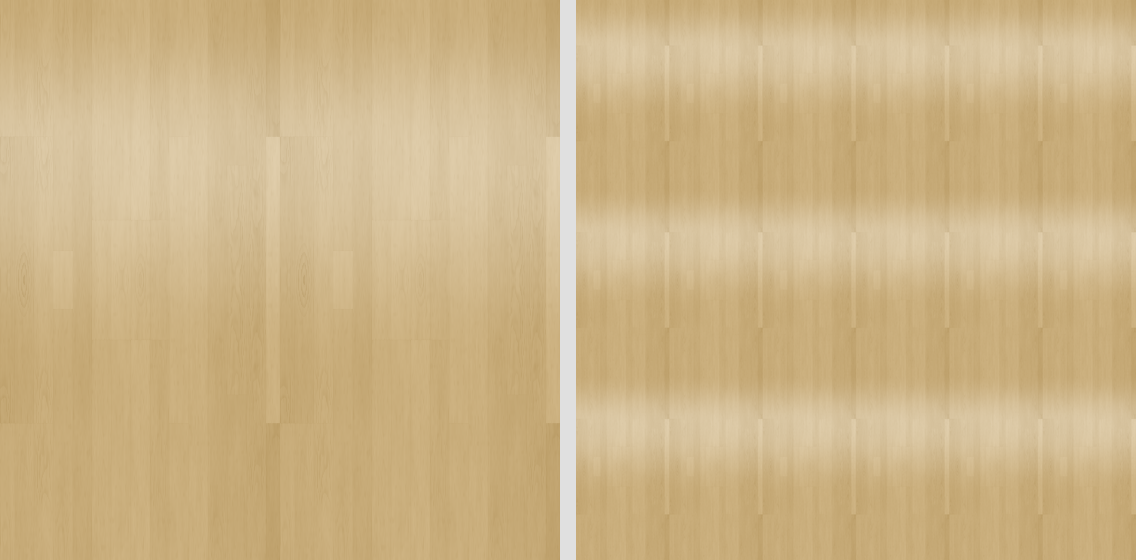
Left: one tile. Right: repeated 3 by 3.
Give the GLSL for this texture, as a three.js fragment shader.

```glsl
varying vec2 vUv;

float hash(vec2 p) {
  p = fract(p * vec2(0.1031, 0.1137));
  p += dot(p, p.yx + 33.33);
  return fract((p.x + p.y) * p.x * 97.0);
}

float noise(vec2 p) {
  vec2 i = floor(p), f = fract(p);
  f = f * f * (3.0 - 2.0 * f);
  return mix(mix(hash(i), hash(i + vec2(1.0, 0.0)), f.x),
             mix(hash(i + vec2(0.0, 1.0)), hash(i + 1.0), f.x), f.y);
}

// Height of the butt joint above and below the mirror line; 0.6 means none
float jointHeight(float id) {
  if (id < 1.5) return 0.256;
  if (id < 2.5) return 0.052;
  if (id < 3.5) return 0.6;
  if (id < 7.5) return 0.107;
  if (id < 8.5) return 0.256;
  if (id < 10.5) return 0.6;
  if (id < 11.5) return 0.205;
  return id < 12.5 ? 0.6 : 0.256;
}

// Tone of one board: broad drift across the panel plus its own shade
float boardTone(float id, float outer, float x) {
  float tone = 0.03 * (hash(vec2(id + 7.0, outer * 19.0 + 3.0)) - 0.5);
  tone -= 0.008 * cos(6.28318 * x);
  if (id > 12.5) tone = mix(0.012, -0.034, outer);
  if (abs(id - 2.0) < 0.5) tone = mix(0.018, -0.004, outer);
  if (abs(id - 5.0) < 0.5) tone = mix(0.016, 0.006, outer);
  if (abs(id - 3.0) < 0.5 || abs(id - 12.0) < 0.5) tone = -0.016;
  if (abs(id) < 0.5) tone = mix(-0.016, -0.008, outer);
  return tone;
}

// Thin dark growth lines along the contours of a field
float growthLines(float field) {
  float f = fract(field);
  return smoothstep(0.35, 0.88, f) * (1.0 - smoothstep(0.88, 1.0, f));
}

void main() {
  // Two panels across, each of 13 full boards and two narrow side ones
  float x = fract(vUv.x * 2.0);
  float y = abs(vUv.y - 0.5);
  float s = x * 14.47 - 0.754;
  float id = floor(s);
  float across = fract(s) - 0.5;

  float joint = jointHeight(id);
  float outer = smoothstep(-0.001, 0.001, y - joint);
  float tone = mix(boardTone(id, 0.0, x), boardTone(id, 1.0, x), outer);

  // Fibres, drifting shade and short flecks
  vec2 seed = vec2(id * 17.0 + 40.0, step(joint, y) * 53.0 + 11.0);
  vec2 grain = vec2(across, y);
  float drift = noise(grain * vec2(2.5, 14.0) + seed);
  float fibre = noise(grain * vec2(11.0, 16.0) + seed + 5.0);
  float fine = noise(grain * vec2(19.0, 110.0) + seed + 9.0);
  float fleck = smoothstep(0.72, 0.95, noise(grain * vec2(13.0, 65.0) + seed + 23.0));
  tone += 0.014 * (drift - 0.5) + 0.014 * (fibre - 0.5) + 0.012 * (fine - 0.5) - 0.012 * fleck;

  // Nested arches, stronger on some boards
  float warp = noise(grain * vec2(3.0, 22.0) + seed + 31.0)
             + 0.35 * noise(grain * vec2(7.0, 70.0) + seed);
  float bend = across + 0.25 * (hash(seed) - 0.5);
  float arches = growthLines(y * 13.0 - bend * bend * 14.0 + warp * 1.3);
  float figure = smoothstep(0.25, 0.9, hash(seed + 3.0));
  float fade = smoothstep(0.3, 0.7, noise(vec2(y * 9.0, 2.0) + seed));
  tone -= 0.022 * arches * figure * fade * (1.0 - smoothstep(0.3, 0.5, abs(across)));

  // Tall knots on the mirror line
  float knotBoard = 1.0 - step(0.5, abs(id)) + 0.4 * (1.0 - step(0.5, abs(id - 6.0)));
  float spread = length(vec2(across * 2.4, y * 17.0)) + 0.35 * abs(across) + 0.18 * warp;
  float knot = growthLines(spread * 3.2) * (1.0 - smoothstep(0.5, 1.7, spread));
  tone -= knotBoard * (0.035 * knot + 0.016 * (1.0 - smoothstep(0.1, 0.45, spread)));

  // Faint seams along and across the boards
  float side = min(0.5 - abs(across), min(x, 1.0 - x) * 14.47);
  float seam = 1.0 - smoothstep(0.0, 0.065, side);
  float butt = 1.0 - smoothstep(0.0, 0.0018, abs(y - joint));
  tone -= 0.009 * seam + 0.008 * butt;

  // Soft band of light across the floor
  float glow = smoothstep(0.35, 0.72, vUv.y) * (1.0 - smoothstep(0.74, 1.0, vUv.y));
  vec3 honey = vec3(0.789, 0.681, 0.485);
  vec3 cream = vec3(0.858, 0.782, 0.642);
  vec3 color = mix(honey, cream, glow) + tone * vec3(0.9, 1.05, 1.3);
  gl_FragColor = vec4(color, 1.0);
}
```
